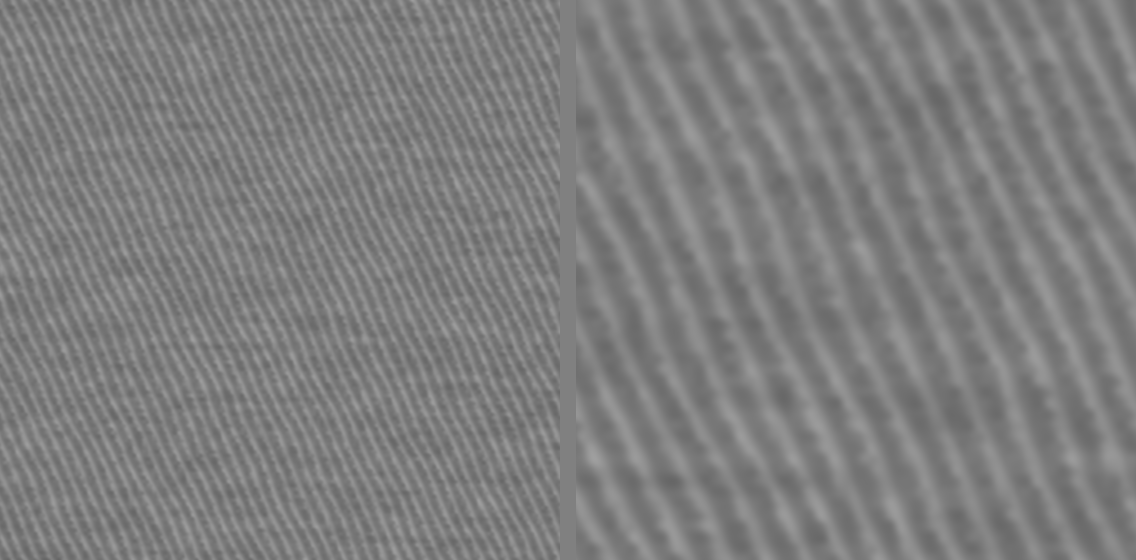
Left: the whole. Right: its middle third, enlarged.
Give the GLSL for this texture, as a Shadertoy shader.

```glsl
// Grey twill cloth: fine slanted ribs with uneven yarn, weft streaks and soft grain.

const vec2  RIBS         = vec2(42.0, 19.0);    // ribs across and down the canvas
const vec3  MID_GREY     = vec3(0.494);
const float RIB_CONTRAST = 0.054;
const float RIB_SHARPEN  = 0.007;               // narrows the bright crest of a rib
const float RIB_WOBBLE   = 0.10;                // sideways drift, in ribs
const vec2  WEFT_SCALE   = vec2(9.0, 84.0);     // long horizontal streaks
const float WEFT_AMOUNT  = 0.040;
const vec2  SLUB_SCALE   = vec2(44.0, 58.0);    // thick and thin spots along the yarn
const float SLUB_AMOUNT  = 0.060;
const vec2  GRAIN_SCALE  = vec2(125.0, 150.0);  // single thread crossings
const float GRAIN_AMOUNT = 0.050;
const float TAU          = 6.2831853;

float hash(vec2 p) {
    vec3 q = fract(vec3(p.xyx) * 0.1031);
    q += dot(q, q.yzx + 33.33);
    return fract((q.x + q.y) * q.z);
}

// Smooth value noise, centred on zero
float noise(vec2 p) {
    vec2 cell = floor(p);
    vec2 f = fract(p);
    f = f * f * (3.0 - 2.0 * f);
    float low  = mix(hash(cell), hash(cell + vec2(1.0, 0.0)), f.x);
    float high = mix(hash(cell + vec2(0.0, 1.0)), hash(cell + vec2(1.0, 1.0)), f.x);
    return mix(low, high, f.y) - 0.5;
}

// Layered sines that bend the ribs gently
float drift(vec2 uv) {
    return sin(TAU * (2.0 * uv.x + 3.0 * uv.y))
         + 0.6 * sin(TAU * (5.0 * uv.y - 3.0 * uv.x) + 1.7)
         + 0.4 * sin(TAU * (7.0 * uv.x + 11.0 * uv.y) + 4.1);
}

void mainImage(out vec4 fragColor, in vec2 fragCoord) {
    vec2 uv = fragCoord / iResolution.xy;

    // Diagonal ribs
    float grain = noise(uv * GRAIN_SCALE + 71.0);
    float phase = dot(uv, RIBS) + RIB_WOBBLE * (drift(uv) + grain);
    float wave = cos(TAU * phase);
    float shade = RIB_CONTRAST * wave + RIB_SHARPEN * (2.0 * wave * wave - 1.0);

    // Uneven yarn, stronger on the raised part of each rib
    float slub = noise(uv * SLUB_SCALE + 13.0);
    shade += SLUB_AMOUNT * slub * (0.8 + 0.3 * wave);

    // Weft streaks and thread grain
    shade += WEFT_AMOUNT * noise(uv * WEFT_SCALE + 37.0);
    shade += GRAIN_AMOUNT * grain;

    fragColor = vec4(MID_GREY + shade, 1.0);
}
```
